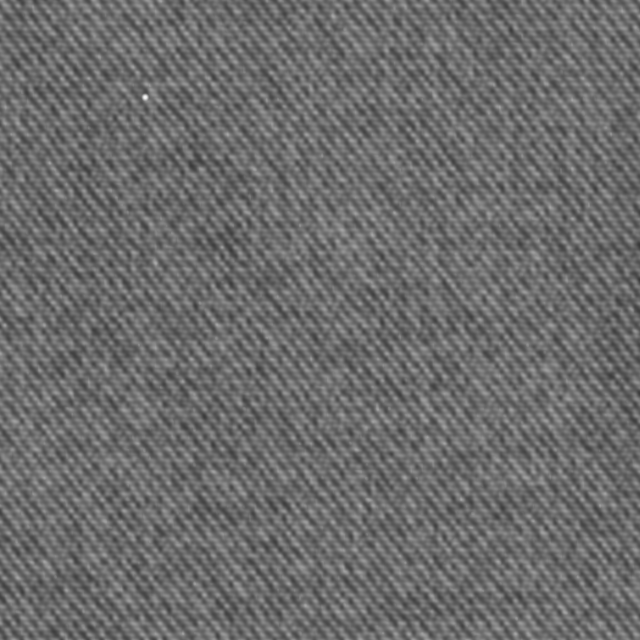
Write a Shadertoy shader that draws this texture.

```glsl
// Grey twill cloth: fine diagonal ribs falling to the right, beaded by weft rows.
// A wobbling cosine makes the ribs; smooth noise on the thread grid varies each
// stitch, yarn and broad patch of cloth, and one pale lint fleck lies on top.

#define RIBS vec2(48.0, 38.0)       // diagonal ribs across and down
#define STEPS 3.0                   // threads per rib, each way
#define BASE_GREY 0.422
#define RIB_CONTRAST 0.073
#define BEAD_CONTRAST 0.026
#define STITCH_VARIATION 0.18
#define YARN_VARIATION 0.038
#define PATCH_VARIATION 0.026
#define WOBBLE 0.2                  // rib drift, in rib widths
#define FLECK_POS vec2(0.227, 0.848)
#define FLECK_RADIUS 0.0045

const float TAU = 6.2831853;

float hash(vec2 p)
{
    return fract(sin(dot(p, vec2(127.1, 311.7))) * 43758.5453);
}

// Smooth value noise, centred on zero
float noise(vec2 p)
{
    vec2 cell = floor(p);
    vec2 f = fract(p);
    f = f * f * (3.0 - 2.0 * f);
    float low = mix(hash(cell), hash(cell + vec2(1.0, 0.0)), f.x);
    float high = mix(hash(cell + vec2(0.0, 1.0)), hash(cell + vec2(1.0)), f.x);
    return mix(low, high, f.y) - 0.5;
}

// Brightness of the woven cloth
float twill(vec2 uv)
{
    vec2 thread = uv * RIBS * STEPS;

    // Diagonal ribs, slightly displaced by uneven tension
    float drift = WOBBLE * (noise(uv * 9.0) + 0.6 * noise(uv * 31.0 + 17.0));
    float rib = cos(TAU * (dot(uv, RIBS) + drift));
    float crest = 0.5 + 0.5 * rib;

    // Weft rows break each rib into beads
    float bead = cos(TAU * (thread.y + 0.3 * noise(uv * 24.0 + 5.0)));

    // Irregular stitches, with a few glints on the crests
    float stitch = noise(thread + 41.0);
    float glint = crest * smoothstep(0.27, 0.5, noise(thread * 0.8 + 83.0));

    // Uneven yarns both ways, then broad patches
    float yarn = noise(vec2(thread.x * 0.5, uv.y * 5.0))
               + noise(vec2(uv.x * 5.0, thread.y) + 61.0);
    float broad = noise(uv * 6.0 + 29.0) + 0.7 * noise(uv * 17.0 + 7.0);

    return BASE_GREY
         + RIB_CONTRAST * rib
         + BEAD_CONTRAST * bead * (0.4 + 0.6 * crest)
         + STITCH_VARIATION * stitch
         + 0.07 * glint
         + YARN_VARIATION * yarn
         + PATCH_VARIATION * broad;
}

void mainImage(out vec4 fragColor, in vec2 fragCoord)
{
    vec2 uv = fragCoord / iResolution.xy;
    float grey = twill(uv);

    // Lint fleck with a soft edge
    float fleck = 1.0 - smoothstep(0.2, 1.6, length(uv - FLECK_POS) / FLECK_RADIUS);
    grey = mix(grey, 0.96, fleck);

    fragColor = vec4(vec3(clamp(grey, 0.0, 1.0)), 1.0);
}
```
